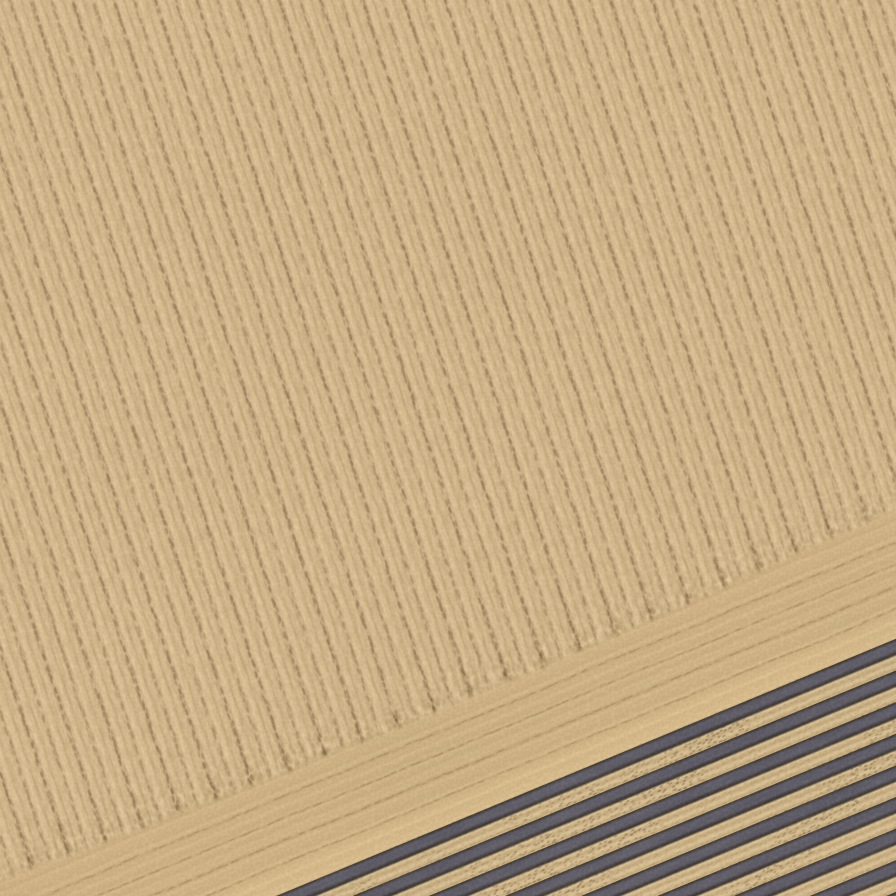
Give the GLSL for this texture, as a WebGL 1 fragment shader.

```glsl
precision highp float;
uniform vec2 u_resolution;

vec2 hash2(vec2 p) {
  return fract(sin(vec2(dot(p, vec2(127.1, 311.7)), dot(p, vec2(269.5, 183.3)))) * 4375.85);
}

// Distance to the nearest scattered cell point
float cellular(vec2 p) {
  vec2 cell = floor(p), local = fract(p);
  float nearest = 2.0;
  for (int j = -1; j <= 1; j++) {
    for (int i = -1; i <= 1; i++) {
      vec2 offset = vec2(float(i), float(j));
      vec2 delta = offset + hash2(cell + offset) - local;
      nearest = min(nearest, dot(delta, delta));
    }
  }
  return sqrt(nearest);
}

// Smooth undulation from layered sines
float waves(vec2 p) {
  float sum = 0.0, amplitude = 0.5;
  for (int i = 0; i < 4; i++) {
    sum += amplitude * sin(p.x + 1.7 * sin(p.y)) * cos(p.y - 0.6 * p.x);
    p = mat2(1.5, 1.1, -1.1, 1.5) * p + 2.3;
    amplitude *= 0.55;
  }
  return sum;
}

// Soft line of unit depth, repeated once per period
float furrow(float x, float center, float width) {
  float d = abs(fract(x - center + 0.5) - 0.5);
  return exp(-d * d / (width * width));
}

vec3 plowedField(vec2 uv, float edgeDistance) {
  vec2 grain = vec2(uv.x + 0.335 * uv.y, uv.y - 0.335 * uv.x);
  float across = (grain.x + 0.0007 * waves(uv * 90.0)) / 0.0462;
  float dashes = smoothstep(0.75, 0.2, cellular(grain * vec2(210.0, 115.0)));
  float streaks = cellular(grain * vec2(260.0, 55.0)) - 0.5;
  float ends = exp(-max(edgeDistance, 0.0) * 40.0);

  vec3 soil = vec3(0.824, 0.715, 0.548);
  soil += 0.028 * (furrow(across, 0.14, 0.06) + furrow(across, 0.62, 0.06));
  soil -= vec3(0.19, 0.19, 0.16) * furrow(across, 0.0, 0.058) * (0.2 + 0.8 * dashes);
  soil -= vec3(0.14, 0.14, 0.125) * furrow(across, 0.49, 0.055) * (0.2 + 0.8 * dashes);
  soil -= 0.045 * (furrow(across, 0.26, 0.04) + furrow(across, 0.76, 0.04));
  soil -= 0.055 * streaks;

  // Loose clods where the furrows stop
  float clods = cellular(grain * vec2(150.0, 110.0));
  soil += ends * 0.13 * (clods - 0.5);
  soil -= ends * 0.12 * furrow(across, 0.04, 0.16) * smoothstep(0.7, 0.25, clods);
  return soil;
}

// Compacted soil with tracks along the boundary
vec3 headland(vec2 uv, float height) {
  float bend = height + 0.0012 * waves(uv * 22.0);
  float streak = 0.5 * sin(bend * 410.0) + 0.3 * sin(bend * 735.0 + 1.0) + 0.2 * sin(bend * 1130.0);
  float crumbs = smoothstep(0.65, 0.2, cellular(vec2(uv.x * 110.0, height * 240.0)));
  vec3 soil = vec3(0.806, 0.698, 0.522) + 0.022 * streak;
  soil += vec3(0.03, 0.03, 0.025) * (1.0 - smoothstep(0.015, 0.04, height));
  for (int i = 0; i < 4; i++) {
    float track = (bend - 0.032 - 0.025 * float(i)) / 0.0016;
    soil -= 0.10 * exp(-track * track) * (0.3 + 0.7 * crumbs);
  }
  return soil;
}

// Dark covers alternating with pale soil
vec3 coveredRows(vec2 uv, float height, float pixel) {
  float row = -height / 0.0353;
  float across = fract(row);
  float blur = max(pixel / 0.0353, 0.05);
  float cover = smoothstep(0.0, blur, across) * (1.0 - smoothstep(0.55 - blur, 0.55 + blur, across));
  float crumbs = smoothstep(0.45, 0.1, cellular(vec2(uv.x * 150.0, height * 220.0)));
  float patches = smoothstep(-0.1, 0.5, waves(uv * 19.0 + floor(row)));

  vec3 soil = vec3(0.81, 0.71, 0.54) + 0.04 * sin(across * 24.0);
  soil -= vec3(0.17, 0.16, 0.13) * crumbs * (0.2 + 0.8 * patches);
  float sheen = smoothstep(0.03, 0.17, across) * (1.0 - smoothstep(0.36, 0.50, across));
  vec3 plastic = mix(vec3(0.27, 0.245, 0.22), vec3(0.38, 0.37, 0.41), sheen);
  plastic += 0.025 * waves(vec2(uv.x * 45.0, row * 6.0));
  return mix(soil, plastic, cover);
}

void main() {
  vec2 uv = gl_FragCoord.xy / u_resolution;
  float pixel = 1.0 / u_resolution.y;
  float height = uv.y - 0.415 * (uv.x - 0.306);
  float bow = uv.x - 0.5;
  float edgeDistance = height - 0.130 - 0.06 * bow * bow + 0.003 * waves(uv * 95.0);

  vec3 color = headland(uv, height);
  color = mix(color, plowedField(uv, edgeDistance), smoothstep(-0.006, 0.008, edgeDistance));
  color = mix(color, coveredRows(uv, height, pixel), 1.0 - smoothstep(-pixel, pixel, height));

  // Broad tone shifts and fine grain
  color += vec3(0.008, 0.007, 0.006) * waves(uv * 7.0);
  color += 0.045 * (cellular(uv * 250.0) - 0.5);
  gl_FragColor = vec4(clamp(color, 0.0, 1.0), 1.0);
}
```
